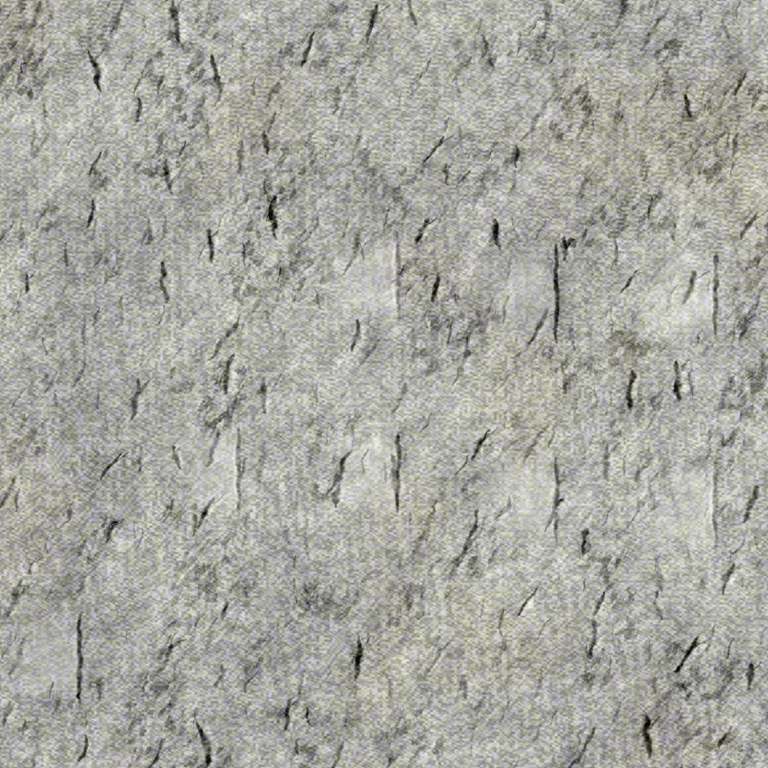
Write a Shadertoy shader that draws this texture.

```glsl
// Weathered grey rendered wall: softly embossed fbm plaster under a fine woven
// grain, ragged speckled stains, two sizes of leaning cracks with a lit lip, and
// upright seams that bound paler raised pads. Cracks are jittered on cells.
#define BASE_TONE 0.682
#define CLOUD_AMOUNT 0.18
#define MOTTLE_AMOUNT 0.12
#define RELIEF_AMOUNT 0.20
#define GRAIN_AMOUNT 0.27
#define WEAVE_AMOUNT 0.042
#define STAIN_AMOUNT 0.24
#define CRACK_DEPTH 0.48
#define PAD_LIGHT 0.075
#define CRACK_CELL vec2(0.083, 0.092)
#define SEAM_CELL vec2(0.207, 0.253)
#define GRAIN_SCALE vec2(290.0, 350.0)

float hash(vec2 p) {
    return fract(sin(dot(p, vec2(127.1, 311.7))) * 43758.55);
}

float noise(vec2 p) {
    vec2 i = floor(p), f = fract(p);
    f = f * f * (3.0 - 2.0 * f);
    float low = mix(hash(i), hash(i + vec2(1, 0)), f.x);
    float high = mix(hash(i + vec2(0, 1)), hash(i + vec2(1, 1)), f.x);
    return mix(low, high, f.y);
}

float fbm(vec2 p) {
    float sum = 0.0, gain = 0.53;
    for (int i = 0; i < 4; i++) {
        sum += gain * noise(p);
        p = mat2(1.6, 1.2, -1.2, 1.6) * p + 17.3;
        gain *= 0.5;
    }
    return sum;
}

// Tapered upright stroke: x = dark core, y = lit lip on its right, z = soft stain
vec3 stroke(vec2 d, float halfLength, float width) {
    float along = d.y / halfLength;
    float taper = max(1.0 - along * along, 0.0);
    float w = width * (0.25 + 0.75 * taper);
    float core = 1.0 - smoothstep(0.2 * w, w + 0.0015, abs(d.x));
    float lip = exp(-pow((d.x - 2.0 * w) / (1.1 * w), 2.0));
    float stain = exp(-dot(d, d) / (halfLength * halfLength * 0.6));
    return vec3(core * smoothstep(0.0, 0.4, taper), lip * taper, stain);
}

// Short cracks leaning mostly up to the right, some of them forked
vec3 cracks(vec2 p) {
    vec3 total = vec3(0.0);
    vec2 home = floor(p / CRACK_CELL);
    for (int j = -1; j <= 1; j++)
    for (int i = -1; i <= 1; i++) {
        vec2 id = home + vec2(i, j);
        vec2 jitter = vec2(hash(id), hash(id + 31.7));
        vec2 d = p - (id + 0.1 + 0.8 * jitter) * CRACK_CELL;
        float size = hash(id + 57.3);
        float lean = mix(-0.25, 0.7, hash(id + 83.1));
        float bend = 14.0 * (hash(id + 11.9) - 0.5);
        float halfLength = mix(0.014, 0.034, size);
        float strength = mix(0.25, 1.0, pow(hash(id + 71.3), 1.3));
        vec2 bent = vec2(d.x - lean * d.y - bend * d.y * d.y, d.y);
        vec3 mark = stroke(bent, halfLength, mix(0.0028, 0.0050, size));
        // Side twig
        vec2 twig = d - vec2(lean + 0.4, 1.0) * halfLength * 0.45;
        twig.x -= (lean + 0.9) * twig.y;
        float forked = step(0.6, hash(id + 43.7));
        mark.x = max(mark.x, 0.6 * forked * stroke(twig, halfLength * 0.5, 0.0025).x);
        total = max(total, mark * strength);
    }
    return total;
}

// Long seams: x = dark core, y = lit edge, z = pale pad on the left
vec3 seams(vec2 p) {
    vec3 total = vec3(0.0);
    vec2 home = floor(p / SEAM_CELL);
    for (int j = -1; j <= 1; j++)
    for (int i = -1; i <= 1; i++) {
        vec2 id = home + vec2(i, j);
        float present = step(0.5, hash(id + 5.3));
        vec2 center = id + vec2(0.5, 0.35 + 0.3 * hash(id + 19.1));
        vec2 d = p - center * SEAM_CELL;
        vec3 mark = stroke(d, mix(0.05, 0.075, hash(id + 3.7)), 0.0038);
        float dark = mix(0.3, 1.0, hash(id + 29.3));
        float pad = 1.0 - smoothstep(-0.003, 0.001, d.x);
        pad *= smoothstep(-0.125, -0.03, d.x) * (1.0 - smoothstep(0.025, 0.07, abs(d.y)));
        // The lit edge faces left, opposite the shadow
        float edge = stroke(vec2(-d.x, d.y), 0.06, 0.0025).y;
        total = max(total, present * vec3(mark.x * dark, edge * (1.2 - dark), pad));
    }
    return total;
}

void mainImage(out vec4 fragColor, in vec2 fragCoord) {
    vec2 p = fragCoord / iResolution.y;
    vec2 wobble = vec2(noise(p * 65.0), noise(p * 65.0 + 40.0)) - 0.5;
    vec2 fray = vec2(noise(p * 170.0 + 5.0), noise(p * 170.0 + 90.0)) - 0.5;
    vec2 torn = p + 0.007 * wobble + 0.003 * fray;
    vec3 crack = max(cracks(torn), 0.5 * cracks(torn * 1.7 + 7.3));
    vec3 seam = seams(p + 0.004 * wobble + 0.002 * fray);

    // Plaster body: clouds, mottling, and bumps lit from the upper left
    float cloud = fbm(p * 8.0 + 3.1) - 0.5;
    float mottle = fbm(p * 50.0 + 9.7) - 0.5;
    vec2 bump = p * vec2(30.0, 24.0) + 71.0;
    float relief = fbm(bump) - fbm(bump + vec2(-0.35, 0.25));
    float tone = BASE_TONE + CLOUD_AMOUNT * cloud + MOTTLE_AMOUNT * mottle;
    tone += RELIEF_AMOUNT * relief;

    // Fine grain over rippling threads
    float grain = noise(p * GRAIN_SCALE) - 0.5;
    vec2 thread = p * vec2(690.0, 980.0) + 6.0 * vec2(noise(p * 45.0), noise(p * 60.0 + 12.0));
    float weave = sin(thread.x + 0.3 * thread.y) * sin(thread.y);
    tone += (GRAIN_AMOUNT * grain + WEAVE_AMOUNT * weave) * (1.0 - 0.4 * seam.z);

    // Speckled stains gather in ragged leaning patches and around cracks
    vec2 slant = vec2(p.x - 0.4 * p.y, p.y);
    float patches = smoothstep(0.44, 0.68, fbm(slant * vec2(18.0, 14.0) + 23.0));
    float rough = min(0.8 * patches + 0.7 * crack.z, 1.0);
    float speckle = smoothstep(0.48, 0.68, fbm(slant * vec2(120.0, 85.0) + 51.0));
    tone -= STAIN_AMOUNT * rough * speckle * (1.0 - 0.7 * seam.z);

    // Pads and lit lips, then the dark cores
    tone += PAD_LIGHT * seam.z + 0.17 * seam.y + 0.13 * crack.y;
    float broken = 0.55 + 0.7 * noise(p * 120.0 + 8.0);
    tone -= CRACK_DEPTH * min(max(crack.x, seam.x) * broken, 1.0);

    // Fine green to violet flecks, with faint ochre clouds
    float fleck = 2.0 * noise(p * 200.0 + 61.0) - 1.0 + 0.4 * cloud;
    float ochre = smoothstep(0.5, 0.75, fbm(p * 6.0 + 77.0));
    vec3 color = vec3(tone) + vec3(0.001, 0.004, -0.021);
    color += fleck * vec3(0.0, 0.022, -0.046) + ochre * vec3(0.010, 0.0, -0.022);
    fragColor = vec4(clamp(color, 0.03, 1.0), 1.0);
}
```
